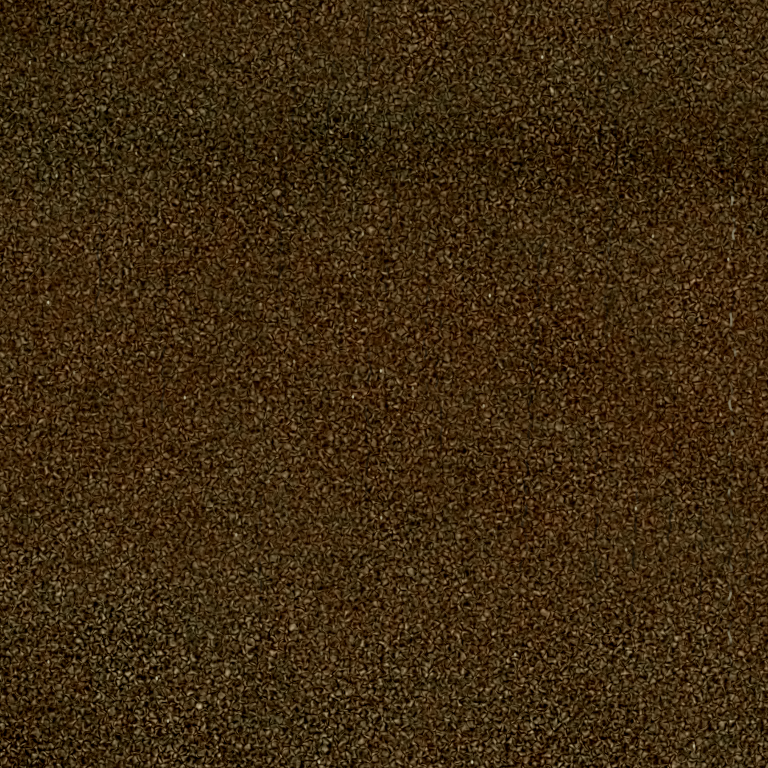
Give the GLSL for this texture, as a Shadertoy shader.

```glsl
// Aged dark brown varnish covered in fine craquelure.
// Cellular grain and gradient noise give the crackle; slow tone fields, long
// upright cracks and sparse pale flecks are layered over it.

const vec3 VARNISH = vec3(0.250, 0.175, 0.062);
const vec3 GRAIN_TINT = vec3(1.0, 0.99, 0.94);
const vec3 RUST_SHIFT = vec3(0.014, -0.007, -0.010);
const vec3 FLECK_COLOR = vec3(0.76, 0.74, 0.62);

vec2 hash2(vec2 p) {
    vec3 q = fract(vec3(p.xyx) * vec3(0.1031, 0.1030, 0.0973));
    q += dot(q, q.yzx + 33.33);
    return fract((q.xx + q.yz) * q.zy);
}

vec2 gradientAt(vec2 cell) {
    float angle = 6.28318 * hash2(cell).x;
    return vec2(cos(angle), sin(angle));
}

float gradientNoise(vec2 p) {
    vec2 i = floor(p), f = fract(p);
    vec2 u = f * f * f * (f * (f * 6.0 - 15.0) + 10.0);
    vec2 e = vec2(1.0, 0.0);
    float low = mix(dot(gradientAt(i), f), dot(gradientAt(i + e), f - e), u.x);
    float high = mix(dot(gradientAt(i + e.yx), f - e.yx),
                     dot(gradientAt(i + e.xx), f - e.xx), u.x);
    return mix(low, high, u.y);
}

float fractalNoise(vec2 p) {
    return gradientNoise(p) + 0.5 * gradientNoise(p * 2.1 + 17.0)
         + 0.25 * gradientNoise(p * 4.3 + 41.0);
}

// Second minus first cell distance: zero on cracks, high inside grains.
float cellHeight(vec2 p) {
    vec2 i = floor(p), f = fract(p);
    float nearest = 8.0, second = 8.0;
    for (int y = -1; y <= 1; y++)
    for (int x = -1; x <= 1; x++) {
        vec2 cell = vec2(x, y);
        float d = length(cell + hash2(i + cell) - f);
        second = min(second, max(nearest, d));
        nearest = min(nearest, d);
    }
    return second - nearest;
}

// Soft bell around a centre.
float bell(float v, float centre, float width) {
    float d = (v - centre) / width;
    return exp(-d * d);
}

// Wandering, broken upright line; span holds its lower and upper ends.
float uprightCrack(vec2 p, float x, float lean, vec2 span, float width, float seed) {
    float wander = 0.008 * gradientNoise(vec2(seed, p.y * 9.0))
                 + 0.007 * gradientNoise(vec2(seed + 5.0, p.y * 55.0));
    float d = abs(p.x - x - lean * (p.y - span.x) - wander);
    float line = 1.0 - smoothstep(width * 0.3, width * 1.5, d);
    float ends = smoothstep(span.x, span.x + 0.06, p.y)
               * (1.0 - smoothstep(span.y - 0.06, span.y, p.y));
    float gaps = smoothstep(-0.25, 0.2, gradientNoise(vec2(seed + 9.3, p.y * 70.0)));
    return line * ends * gaps;
}

// Sparse pale specks, slightly taller than wide.
float flecks(vec2 p, float scale, float density) {
    vec2 q = p * scale, cell = floor(q);
    vec2 place = 0.3 + 0.4 * hash2(cell + 71.0);
    vec2 pick = hash2(cell + 13.0);
    float d = length((fract(q) - place) * vec2(1.2, 0.8));
    return step(1.0 - density, pick.x) * (0.35 + 0.65 * pick.y)
         * (1.0 - smoothstep(0.06, 0.27, d));
}

// Broad light and dark areas.
float slowTone(vec2 p) {
    float band = bell(p.y, 0.81 - 0.02 * p.x, 0.055) * smoothstep(-0.2, 0.6, p.x);
    float corners = bell(length(p), 0.0, 0.16) + 0.8 * bell(length(p - vec2(0.0, 1.0)), 0.0, 0.13);
    return 0.024 * fractalNoise(p * vec2(5.0, 7.0)) - 0.042 * band - 0.045 * corners
         + 0.012 * bell(p.y, 0.22, 0.14);
}

void mainImage(out vec4 fragColor, in vec2 fragCoord) {
    vec2 p = fragCoord / iResolution.y;

    // Fine wormy crackle, strongest along the lower left
    vec2 warp = vec2(gradientNoise(p * 110.0), gradientNoise(p * 110.0 + 31.0));
    float cells = cellHeight(p * 138.0 + 0.9 * warp) - 0.29;
    float worms = gradientNoise(p * 190.0 + 0.5 * warp + 7.0);
    float grit = gradientNoise(p * 275.0 + 53.0);
    float lower = 1.0 - smoothstep(0.08, 0.42, p.y + 0.12 * p.x);
    float contrast = 0.96 + 0.28 * lower + 0.3 * fractalNoise(p * 9.0 + 3.0);
    float grain = contrast * (0.34 * cells + 0.27 * worms + 0.14 * grit);

    // Warm and greenish drift
    float warmth = 0.9 * fractalNoise(p * 8.0 + 23.0) + 1.6 * gradientNoise(p * 42.0)
                 + 0.7 * bell(p.y, 0.5, 0.24) - 0.8 * bell(p.y, 0.83, 0.09)
                 + 0.5 * (p.x - 0.5) - 0.3 * lower;
    vec3 color = VARNISH + RUST_SHIFT * warmth + GRAIN_TINT * (grain + slowTone(p));

    // Two long cracks and a scatter of hairlines
    float edgeCrack = uprightCrack(p, 0.95, 0.005, vec2(0.02, 0.84), 0.0018, 2.3);
    float dark = 0.75 * uprightCrack(p, 0.675, 0.07, vec2(0.22, 0.73), 0.0018, 6.7);
    dark = max(dark, 0.5 * edgeCrack);
    for (int i = 0; i < 20; i++) {
        float seed = float(i) * 3.7 + 1.3;
        vec2 place = hash2(vec2(seed, 4.0));
        vec2 span = place.y * 0.75 + vec2(0.1, 0.36);
        dark = max(dark, 0.6 * uprightCrack(p, place.x, 0.02, span, 0.0016, seed));
    }
    color *= 1.0 - 0.75 * dark;

    // Chipped paint: scattered specks and a pale trace on the right crack
    float chipped = edgeCrack * smoothstep(0.0, 0.3, gradientNoise(vec2(3.5, p.y * 60.0)));
    float pale = max(flecks(p, 90.0, 0.006), 0.5 * flecks(p + 0.37, 120.0, 0.010));
    color = mix(color, FLECK_COLOR, max(pale, 0.6 * chipped));

    fragColor = vec4(clamp(color, 0.0, 1.0), 1.0);
}
```
